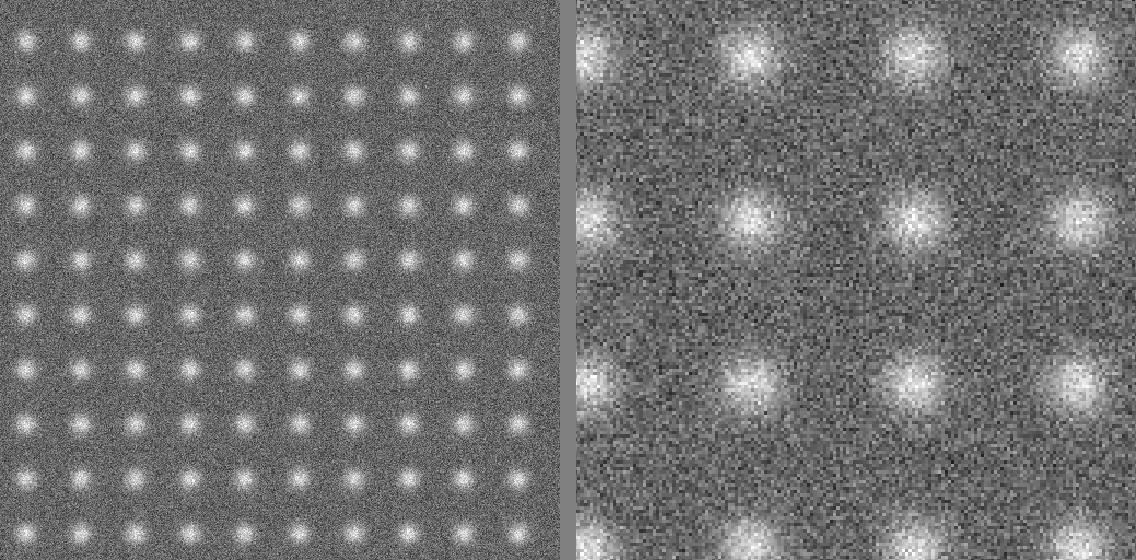
Left: the whole. Right: its middle third, enlarged.
A WebGL 1 fragment shader for this pattern:

```glsl
precision highp float;

uniform vec2 u_resolution;

#define SPOTS 10.0          // repeats across and down
#define PITCH 0.09766       // distance between spot centres
#define FIRST_CENTRE 0.0469 // lower left spot, on both axes
#define SPOT_SIGMA 0.0122   // Gaussian falloff radius
#define SPOT_GAIN 0.45      // brightness added at a spot centre
#define BACKGROUND 0.40
#define GRAIN_CELLS 512.0   // noise cells across the canvas
#define GRAIN_SIGMA 0.09

// Four independent uniform values per grid cell
vec4 hash4(vec2 cell) {
    vec4 p = fract(cell.xyxy * vec4(0.1031, 0.1030, 0.0973, 0.1099));
    p += dot(p, p.wzxy + 33.33);
    return fract((p.xxyz + p.yzzw) * p.zywx);
}

// Approximately normal noise with unit variance, from a sum of uniforms
float gaussianNoise(vec2 cell) {
    return (dot(hash4(cell), vec4(1.0)) - 2.0) * 1.732;
}

// Soft round spot at the nearest point of a finite square lattice
float spotLattice(vec2 uv) {
    vec2 lattice = (uv - FIRST_CENTRE) / PITCH;
    vec2 nearest = clamp(floor(lattice + 0.5), 0.0, SPOTS - 1.0);
    vec2 offset = (lattice - nearest) * PITCH;
    return exp(-0.5 * dot(offset, offset) / (SPOT_SIGMA * SPOT_SIGMA));
}

void main() {
    vec2 uv = gl_FragCoord.xy / u_resolution;

    // Signal
    float brightness = BACKGROUND + SPOT_GAIN * spotLattice(uv);

    // Sensor grain
    brightness += GRAIN_SIGMA * gaussianNoise(floor(uv * GRAIN_CELLS));

    gl_FragColor = vec4(vec3(clamp(brightness, 0.0, 1.0)), 1.0);
}
```
